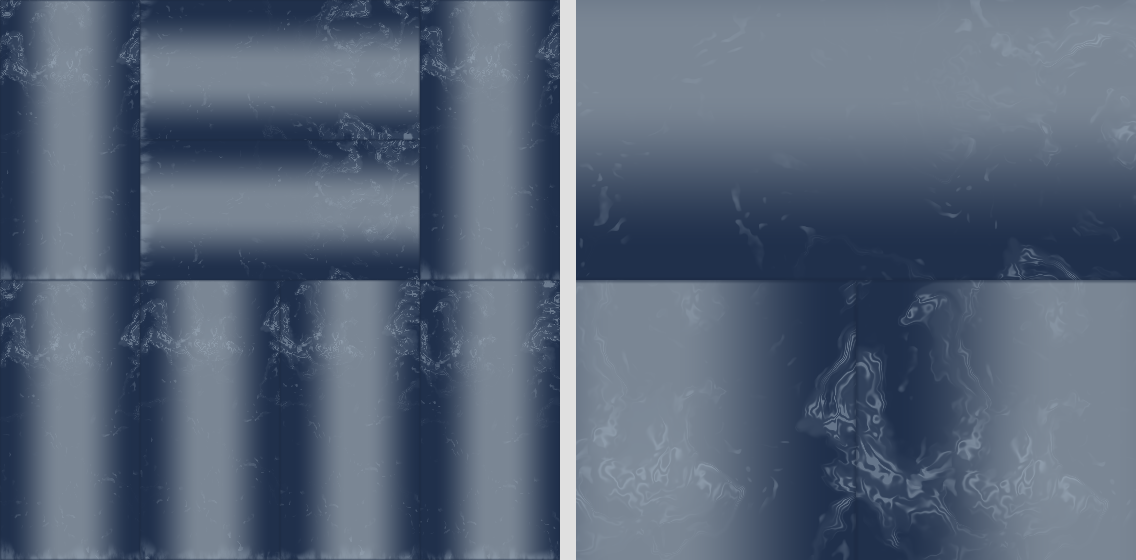
Left: the whole. Right: its middle third, enlarged.
Give the GLSL for this pattern, as a WebGL 1 fragment shader.

```glsl
precision highp float;
// Worn slate-blue panels with soft metallic sheen, four across and two down, the upper middle pair laid sideways.

uniform vec2 u_resolution;

#define GRID 4.0
#define DARK vec3(0.125, 0.188, 0.295)
#define LIGHT vec3(0.478, 0.525, 0.580)
#define WEAR_TINT vec3(0.62, 0.68, 0.74)
#define SHEEN_DRIFT 0.13
#define VEIN_SCALE 3.2
#define VEIN_STRENGTH 0.50
#define FLECK_STRENGTH 0.34
#define SCUFF_STRENGTH 0.42
#define SEAM_WIDTH 0.008

float hash(vec2 p) {
  return fract(sin(dot(p, vec2(127.1, 311.7))) * 43758.5453);
}

float noise(vec2 p) {
  vec2 i = floor(p);
  vec2 f = fract(p);
  f = f * f * (3.0 - 2.0 * f);
  float low = mix(hash(i), hash(i + vec2(1.0, 0.0)), f.x);
  float high = mix(hash(i + vec2(0.0, 1.0)), hash(i + vec2(1.0, 1.0)), f.x);
  return mix(low, high, f.y);
}

float fbm(vec2 p) {
  float sum = 0.0;
  float amp = 0.5;
  for (int i = 0; i < 5; i++) {
    sum += amp * noise(p);
    p = mat2(1.6, 1.2, -1.2, 1.6) * p + 7.3;
    amp *= 0.5;
  }
  return sum;
}

// Panel space: x across the sheen, y from the scuffed end to the veined end.
vec2 panelSpace(vec2 g, out vec2 id) {
  if (g.y > 2.0 && abs(g.x - 2.0) < 1.0) {
    id = vec2(9.0, floor(g.y));
    return vec2(1.0 - fract(g.y), (g.x - 1.0) * 0.5);
  }
  id = vec2(floor(g.x), floor(g.y * 0.5));
  return vec2(fract(g.x), fract(g.y * 0.5));
}

float sheen(float x, float centre) {
  float d = abs(x - centre);
  return 1.0 - smoothstep(0.07, 0.45, d);
}

// Bundles of thin fibres following the contours of a warped field.
float veins(vec2 q, vec2 p, vec2 warp) {
  float field = fbm(q * VEIN_SCALE + warp * 1.6);
  float side = smoothstep(0.2, 0.5, abs(p.x - 0.5));
  float band = exp(-pow((p.y - 0.78 - 0.08 * (warp.x - 0.5)) / 0.055, 2.0));
  float cover = smoothstep(0.48, 0.88, p.y) * (0.55 + 0.45 * side);
  cover += 0.5 * band + 0.25 * side * smoothstep(0.1, 0.6, p.y);
  float bundle = 1.0 - smoothstep(0.01, 0.04 + 0.06 * cover, abs(field - 0.49));
  float fibre = pow(abs(sin(field * 105.0 + 5.0 * noise(q * 18.0))), 4.0);
  float breaks = smoothstep(0.3, 0.75, noise(q * 34.0 + warp * 9.0));
  return cover * bundle * (0.22 + fibre * breaks);
}

// Sparse short chips over the whole panel.
float flecks(vec2 q, vec2 warp) {
  float chip = noise(q * vec2(40.0, 30.0) + warp * 14.0);
  float patches = smoothstep(0.42, 0.66, fbm(q * 7.0 + 21.0));
  float grain = 0.4 + 0.6 * noise(q * 75.0);
  return smoothstep(0.74, 0.92, chip) * patches * grain;
}

// Ragged, streaky rub along the lower end.
float scuff(vec2 q, vec2 p) {
  float reach = 0.025 + 0.085 * noise(vec2(q.x * 9.0, 4.0));
  float streak = smoothstep(0.28, 0.68, fbm(q * vec2(22.0, 9.0)));
  return (1.0 - smoothstep(0.0, reach, p.y)) * streak;
}

void main() {
  vec2 g = gl_FragCoord.xy / u_resolution * GRID;
  float px = GRID / min(u_resolution.x, u_resolution.y);
  vec2 id;
  vec2 p = panelSpace(g, id);
  float seed = hash(id + 3.7);

  // Sheen, with a slightly different centre on each panel
  float centre = 0.49 + SHEEN_DRIFT * (seed - 0.5);
  vec3 color = mix(DARK, LIGHT, sheen(p.x, centre));

  // Wear, shifted from panel to panel
  vec2 q = vec2(p.x, p.y * 2.0) + vec2(seed, hash(id + 8.1)) * 0.35;
  vec2 warp = vec2(fbm(q * 4.0 + 11.0), fbm(q * 4.0 + 37.0));
  float wear = VEIN_STRENGTH * veins(q, p, warp);
  wear += FLECK_STRENGTH * flecks(q, warp);
  wear += SCUFF_STRENGTH * scuff(q, p);
  color = mix(color, WEAR_TINT, clamp(wear, 0.0, 0.55));

  // Fine dark joint around each panel
  vec2 toEdge = min(p, 1.0 - p) * vec2(1.0, 2.0);
  float edge = min(toEdge.x, toEdge.y);
  float seam = 1.0 - smoothstep(0.0, SEAM_WIDTH + px, edge);
  color = mix(color, DARK * 0.85, 0.5 * seam);

  gl_FragColor = vec4(color, 1.0);
}
```
